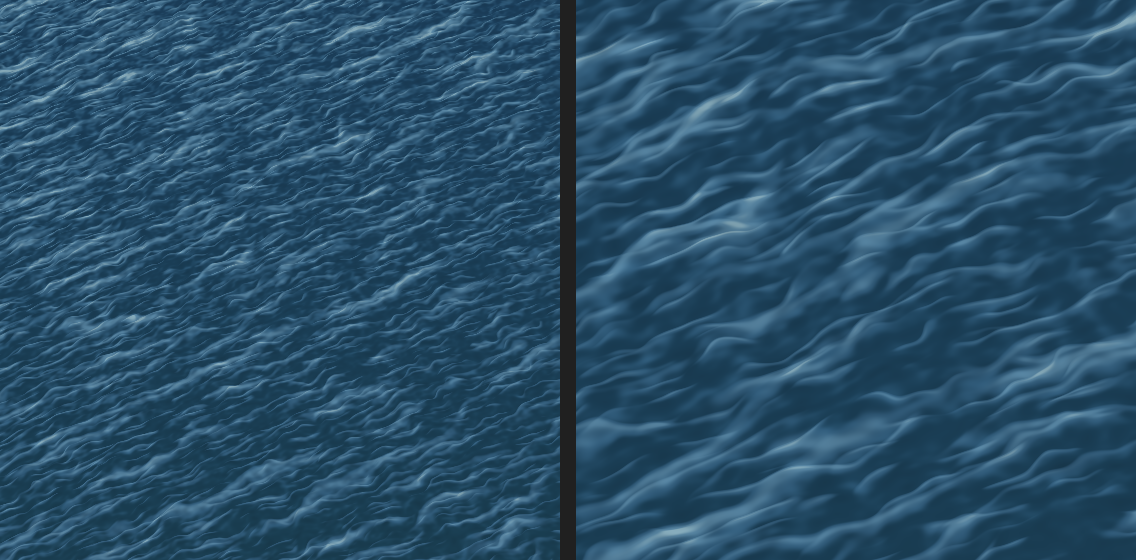
Left: the whole. Right: its middle third, enlarged.
Give the GLSL for this texture, as a WebGL 1 fragment shader.

```glsl
precision highp float;
// Wind-ruffled blue water seen at a slant: rows of thin slanting crests.
// Four octaves of noise-bent sawtooth waves are broken into streaks by
// noise masks, then shaded from deep blue to pale crest colours.
uniform vec2 u_resolution;

vec2 hash2(vec2 cell) {
  vec3 h = fract(cell.xyx * vec3(0.1031, 0.1030, 0.0973));
  h += dot(h, h.yzx + 33.33);
  return fract((h.xx + h.yz) * h.zy);
}

float corner(vec2 cell, vec2 offset) {
  return dot(hash2(cell) * 2.0 - 1.0, offset);
}

// Gradient noise, roughly -0.7 to 0.7
float noise(vec2 p) {
  vec2 cell = floor(p), f = fract(p);
  vec2 w = f * f * f * (f * (f * 6.0 - 15.0) + 10.0);
  vec2 e = vec2(1.0, 0.0);
  float low = mix(corner(cell, f), corner(cell + e, f - e), w.x);
  float high = mix(corner(cell + e.yx, f - e.yx), corner(cell + 1.0, f - 1.0), w.x);
  return mix(low, high, w.y);
}

// One row of crests: steep rise to a thin bright lip, quick fall
float crest(float phase) {
  float s = fract(phase);
  return pow(s, 6.0) * (1.0 - smoothstep(0.83, 1.0, s)) * 2.9;
}

// Position on the water as (along, across) the crests, denser far away
vec2 waterPlane(vec2 uv) {
  vec2 p = vec2(uv.x * (1.0 + 0.45 * uv.y), uv.y + 0.36 * uv.y * uv.y);
  vec2 dir = vec2(cos(0.46), sin(0.46));
  vec2 a = vec2(dot(p, dir), dot(p, vec2(-dir.y, dir.x)) + 0.07 * uv.x * uv.x);
  a.y += 0.009 * noise(p * 14.0) + 0.006 * noise(p * 33.0 + 5.0);
  return a + 4.0;
}

void main() {
  vec2 uv = gl_FragCoord.xy / u_resolution;
  vec2 a = waterPlane(uv);

  // Sum the broken crests
  float light = 0.0, freq = 17.0, amp = 0.74;
  for (int i = 0; i < 4; i++) {
    vec2 q = a * freq + float(i) * 17.3;
    float bend = 1.3 * noise(q * vec2(0.2, 0.42)) + 0.4 * noise(q * vec2(0.6, 0.9) + 7.0);
    float streak = smoothstep(-0.12, 0.24, noise(q * vec2(0.3, 0.8) + 41.0));
    light += amp * streak * crest(q.y + bend);
    freq *= 1.55;
    amp *= 0.92;
  }

  // Sky glow to the upper left, gentle patches and fine ripples
  float glow = clamp(0.2 + 0.75 * uv.y - 0.45 * uv.x, 0.0, 1.0);
  float patches = noise(a * vec2(3.0, 8.0) + 9.0);
  float ripples = noise(a * vec2(34.0, 85.0)) + 0.75 * noise(a * vec2(65.0, 135.0) + 3.0);
  float tone = light * (0.85 + 0.5 * glow + 0.25 * patches);
  tone += 0.17 * glow * glow + 0.08 * patches + 0.4 * ripples * (0.6 + 0.6 * glow);

  // Deep water, blue slopes, pale crests, rare glints
  vec3 deep = mix(vec3(0.10, 0.24, 0.315), vec3(0.105, 0.243, 0.355), uv.y);
  vec3 color = mix(deep, vec3(0.18, 0.34, 0.455), smoothstep(0.0, 0.4, tone));
  color = mix(color, vec3(0.32, 0.49, 0.60), smoothstep(0.3, 1.0, tone));
  color = mix(color, vec3(0.50, 0.64, 0.70), smoothstep(0.95, 1.6, tone));
  color *= 1.0 + 0.12 * ripples;
  gl_FragColor = vec4(color, 1.0);
}
```
